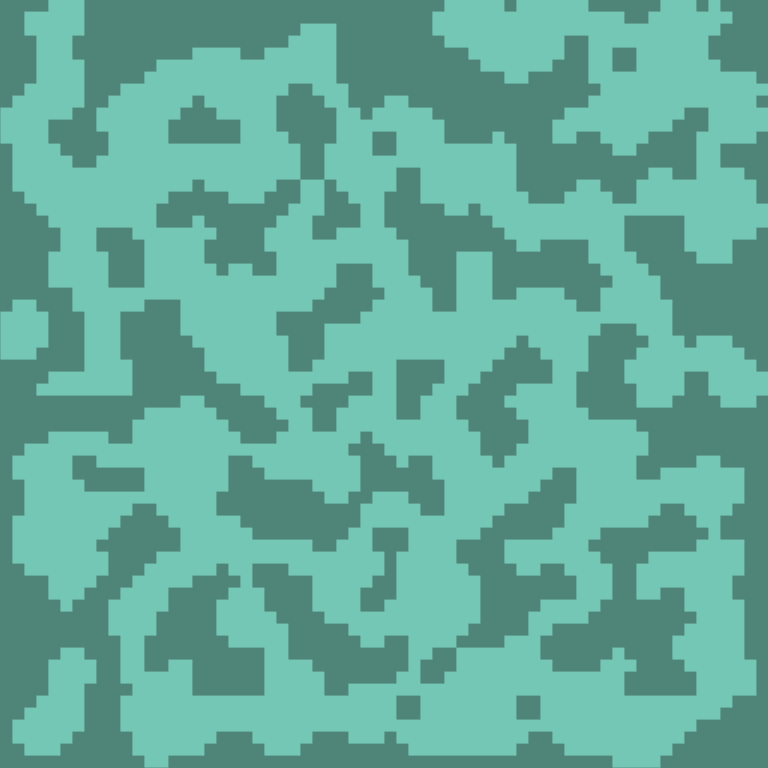
This pattern is drawn by a WebGL 2 fragment shader. Its source:

```glsl
#version 300 es
precision highp float;
precision highp int;
// Blocky cave map: random noise on a square grid, grown into caverns by a
// few steps of a cellular automaton. Each pixel replays the automaton on a
// small window of cells, stored as one bit mask per row.

uniform vec2 u_resolution;
out vec4 fragColor;

const float CELLS = 64.0;        // cells along one side of the canvas
const float GRID_SHIFT = 0.034;  // offset of the grid, in cells
const float ROCK_CHANCE = 0.405; // share of rock in the starting noise
const float SEED = 17.3;
const int STEPS = 4;
const int SIDE = 2 * STEPS + 2;  // leaves a valid 2 x 2 block in the centre

const vec3 FLOOR_COLOR = vec3(0.46, 0.78, 0.71);
const vec3 ROCK_COLOR = vec3(0.31, 0.52, 0.47);

// Masks of the cells that have at least so many rock neighbours
struct Tally { uint one, two, three, four, five; };

float hash(vec2 cell, float seed) {
    return fract(sin(dot(cell, vec2(127.1, 311.7)) + seed) * 43758.5453);
}

bool isOutside(vec2 cell, float size) {
    return any(lessThan(cell, vec2(0.0))) || any(greaterThanEqual(cell, vec2(size)));
}

void addNeighbour(inout Tally t, uint mask) {
    t.five |= t.four & mask;
    t.four |= t.three & mask;
    t.three |= t.two & mask;
    t.two |= t.one & mask;
    t.one |= mask;
}

// Rock survives with three rock neighbours and is born with five
uint evolveRow(uint below, uint row, uint above) {
    Tally t = Tally(0u, 0u, 0u, 0u, 0u);
    addNeighbour(t, below << 1);
    addNeighbour(t, below);
    addNeighbour(t, below >> 1);
    addNeighbour(t, row << 1);
    addNeighbour(t, row >> 1);
    addNeighbour(t, above << 1);
    addNeighbour(t, above);
    addNeighbour(t, above >> 1);
    return (row & t.three) | t.five;
}

float rockAt(uint row, int column) {
    return float((row >> uint(column)) & 1u);
}

// Rock amount at the corners of a block, blended by the weights
float blendBlock(uint lower, uint upper, int column, vec2 weight) {
    float bottom = mix(rockAt(lower, column), rockAt(lower, column + 1), weight.x);
    float top = mix(rockAt(upper, column), rockAt(upper, column + 1), weight.x);
    return mix(bottom, top, weight.y);
}

void main() {
    vec2 position = gl_FragCoord.xy / u_resolution * CELLS - GRID_SHIFT - 0.5;
    vec2 base = floor(position);
    vec2 corner = base - float(STEPS);

    // Starting noise; everything beyond the map is solid rock
    uint rows[SIDE];
    uint solid[SIDE];
    for (int y = 0; y < SIDE; y++) {
        rows[y] = 0u;
        solid[y] = 0u;
        for (int x = 0; x < SIDE; x++) {
            vec2 cell = corner + vec2(x, y);
            uint bit = 1u << uint(x);
            if (isOutside(cell, CELLS)) solid[y] |= bit;
            else if (hash(cell, SEED) < ROCK_CHANCE) rows[y] |= bit;
        }
        rows[y] |= solid[y];
    }

    // Automaton steps on a shrinking set of rows
    for (int s = 1; s <= STEPS; s++) {
        uint below = rows[s - 1];
        for (int y = s; y < SIDE - s; y++) {
            uint row = rows[y];
            rows[y] = evolveRow(below, row, rows[y + 1]) | solid[y];
            below = row;
        }
    }

    // Cell borders smoothed over the width of one pixel
    vec2 pixel = CELLS / u_resolution;
    vec2 weight = clamp((position - base - 0.5) / pixel + 0.5, 0.0, 1.0);
    float rock = blendBlock(rows[STEPS], rows[STEPS + 1], STEPS, weight);
    fragColor = vec4(mix(FLOOR_COLOR, ROCK_COLOR, rock), 1.0);
}
```
